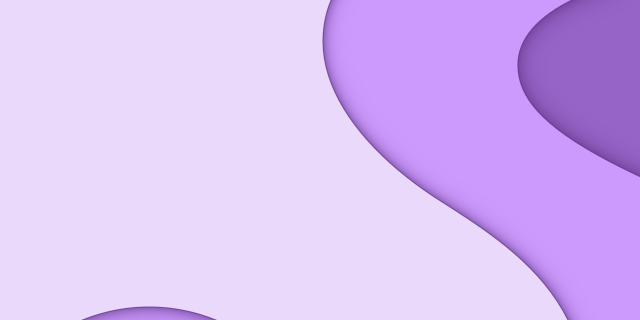
This background is drawn by a WebGL 2 fragment shader. Its source:

```glsl
#version 300 es
precision highp float;

uniform vec2 u_resolution;
out vec4 fragColor;

// Palette
const vec3 PALE = vec3(0.92, 0.85, 0.99);
const vec3 LILAC = vec3(0.80, 0.60, 0.99);
const vec3 VIOLET = vec3(0.59, 0.39, 0.78);
const vec3 SHADOW = vec3(0.37, 0.20, 0.53);

// Lengths are fractions of the canvas height
const float WAVE_SHADOW = 0.018;
const float COVE_SHADOW = 0.026;
const float HILL_SHADOW = 0.024;
const float SHADOW_STRENGTH = 0.65;
const float RIM_WIDTH = 0.0025;
const float RIM_STRENGTH = 0.75;
const vec2 HILL_CENTER = vec2(0.466, -0.513);
const float HILL_RADIUS = 0.555;
const int CURVE_STEPS = 20;

vec2 bezier(vec2 a, vec2 b, vec2 c, vec2 d, float t) {
    float s = 1.0 - t;
    return s * s * s * a + 3.0 * s * t * (s * b + t * c) + t * t * t * d;
}

// Updates the nearest distance and whether p lies right of a descending curve
void traceCurve(vec2 p, vec2 a, vec2 b, vec2 c, vec2 d, inout float dist, inout bool inside) {
    vec2 start = a;
    for (int i = 1; i <= CURVE_STEPS; i++) {
        vec2 end = bezier(a, b, c, d, float(i) / float(CURVE_STEPS));
        vec2 along = end - start;
        vec2 toP = p - start;
        float h = clamp(dot(toP, along) / dot(along, along), 0.0, 1.0);
        dist = min(dist, length(toP - along * h));
        if (p.y < start.y && p.y >= end.y) {
            inside = toP.x > along.x * toP.y / along.y;
        }
        start = end;
    }
}

// Signed depths, positive inside each shape
float waveDepth(vec2 p) {
    float dist = 10.0;
    bool inside = false;
    vec2 crest = vec2(1.008, 0.870);
    vec2 bend = vec2(1.354, 0.385);
    traceCurve(p, vec2(1.0625, 1.052), vec2(1.026, 1.0), vec2(1.008, 0.9375), crest, dist, inside);
    traceCurve(p, crest, vec2(1.008, 0.693), vec2(1.156, 0.516), bend, dist, inside);
    traceCurve(p, bend, vec2(1.510, 0.284), vec2(1.724, 0.161), vec2(1.802, -0.068), dist, inside);
    return inside ? dist : -dist;
}

float coveDepth(vec2 p) {
    float dist = 10.0;
    bool inside = false;
    vec2 tip = vec2(1.617, 0.797);
    traceCurve(p, vec2(1.901, 1.047), vec2(1.708, 0.984), vec2(1.617, 0.896), tip, dist, inside);
    traceCurve(p, tip, vec2(1.617, 0.672), vec2(1.732, 0.5625), vec2(2.083, 0.409), dist, inside);
    return inside ? dist : -dist;
}

float hillDepth(vec2 p) {
    return HILL_RADIUS - length(p - HILL_CENTER);
}

// Cut-out layer with a soft inner shadow and a thin dark rim
vec3 cutout(vec3 below, vec3 fill, float depth, float shadowWidth) {
    float soft = 0.75 / u_resolution.y;
    float inner = max(depth, 0.0);
    vec3 color = mix(fill, SHADOW, SHADOW_STRENGTH * exp(-inner / shadowWidth));
    float rim = 1.0 - smoothstep(RIM_WIDTH - soft, RIM_WIDTH + soft, inner);
    color = mix(color, SHADOW, RIM_STRENGTH * rim);
    return mix(below, color, smoothstep(-soft, soft, depth));
}

void main() {
    vec2 p = gl_FragCoord.xy / u_resolution.y;
    // Keep the layout spanning the full width at any aspect
    p.x *= 2.0 * u_resolution.y / u_resolution.x;

    vec3 color = PALE;
    color = cutout(color, LILAC, waveDepth(p), WAVE_SHADOW);
    color = cutout(color, VIOLET, coveDepth(p), COVE_SHADOW);
    color = cutout(color, LILAC, hillDepth(p), HILL_SHADOW);
    fragColor = vec4(color, 1.0);
}
```
